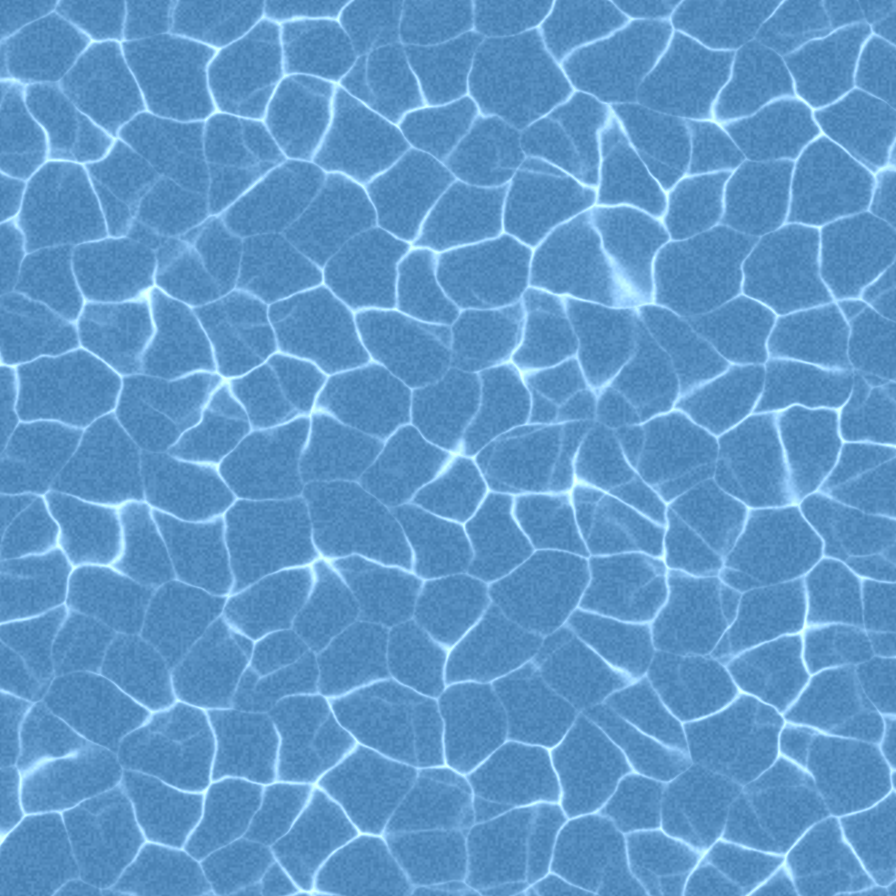
Reproduce this texture procedurally as a Shadertoy shader.

```glsl
const vec2  CELLS        = vec2(12.6, 13.6);       // cells across and up the canvas
const float JITTER       = 0.84;                   // irregularity of the cell centres
const float CORE_WIDTH   = 0.052;                  // sharp line, in cell units
const float HALO_WIDTH   = 0.085;                  // soft glow, in cell units
const float CORE_GAIN    = 0.23;
const float HALO_GAIN    = 0.18;
const float NODE_GAIN    = 0.85;                   // extra light where lines meet
const float FAINT_GAIN   = 0.32;                   // secondary web
const float LIGHT_LIMIT  = 0.70;
const float BEAD_SCALE   = 6.0;                    // blotches along the lines
const float GRAIN_SCALE  = 330.0;
const float GRAIN_GAIN   = 0.085;
const vec3  WATER_COLOUR = vec3(0.320, 0.541, 0.738);
const vec3  LIGHT_TINT   = vec3(1.0, 0.99, 0.97);

vec2 hash2(vec2 p) {
    vec3 q = fract(p.xyx * vec3(0.1031, 0.1030, 0.0973));
    q += dot(q, q.yzx + 33.33);
    return fract((q.xx + q.yz) * q.zy);
}

float valueNoise(vec2 p) {
    vec2 cell = floor(p), f = fract(p);
    f = f * f * (3.0 - 2.0 * f);
    float low  = mix(hash2(cell).x, hash2(cell + vec2(1, 0)).x, f.x);
    float high = mix(hash2(cell + vec2(0, 1)).x, hash2(cell + vec2(1, 1)).x, f.x);
    return mix(low, high, f.y);
}

// Bends the straight cell borders into curves with slightly ragged edges
vec2 ripple(vec2 p) {
    vec2 ragged = vec2(valueNoise(p * 5.0 + 9.0), valueNoise(p * 5.0 + 43.0)) - 0.5;
    p += 0.13 * sin(p.yx * vec2(2.1, 1.8) + vec2(0.7, 2.9));
    p += 0.05 * sin(p.yx * vec2(5.3, 4.7) + p * 1.3);
    return p + 0.07 * ragged;
}

// Distances to the three nearest centres, on staggered rows
vec3 nearestThree(vec2 p) {
    vec3 nearest = vec3(9.0);
    for (int j = -2; j <= 2; j++) {
        float row = floor(p.y) + float(j);
        float stagger = 0.5 * mod(row, 2.0);
        for (int i = -2; i <= 2; i++) {
            vec2 id = vec2(floor(p.x - stagger) + float(i), row);
            vec2 centre = id + vec2(stagger, 0.0) + 0.5 + JITTER * (hash2(id + 50.0) - 0.5);
            float d = distance(p, centre);
            if (d < nearest.x) nearest = vec3(d, nearest.xy);
            else if (d < nearest.y) nearest = vec3(nearest.x, d, nearest.y);
            else nearest.z = min(nearest.z, d);
        }
    }
    return nearest;
}

float lineGlow(float gap, float haze) {
    float core = gap / CORE_WIDTH;
    return CORE_GAIN * exp(-core * core) + HALO_GAIN * exp(-gap / (HALO_WIDTH * haze));
}

// Light along cell borders, brighter and rounded at the junctions
float causticWeb(vec2 p, float haze) {
    vec3 d = nearestThree(ripple(p));
    return lineGlow(d.y - d.x, haze) + NODE_GAIN * lineGlow(d.z - d.x, haze);
}

void mainImage(out vec4 fragColor, in vec2 fragCoord) {
    vec2 uv = fragCoord / iResolution.xy;
    vec2 p = uv * CELLS;

    // Uneven focus: some lines fade out, others spread into haze or beads
    float focus = smoothstep(0.15, 0.85, valueNoise(p * 1.4 + 17.0));
    float haze = mix(0.6, 1.4, valueNoise(p * 1.1 + 71.0));
    float faint = smoothstep(0.4, 0.9, valueNoise(p * 0.8 + 120.0));
    float beads = mix(0.6, 1.4, valueNoise(p * BEAD_SCALE + 5.0));

    float light = mix(0.2, 1.35, focus) * causticWeb(p, haze);
    light += FAINT_GAIN * faint * causticWeb(p * 0.85 + 31.7, 1.3);
    light = LIGHT_LIMIT * (1.0 - exp(-light * beads / LIGHT_LIMIT));

    // Fine speckle
    float grain = GRAIN_GAIN * (valueNoise(uv * GRAIN_SCALE) - 0.5);

    fragColor = vec4(clamp(WATER_COLOUR + LIGHT_TINT * light + grain, 0.0, 1.0), 1.0);
}
```
